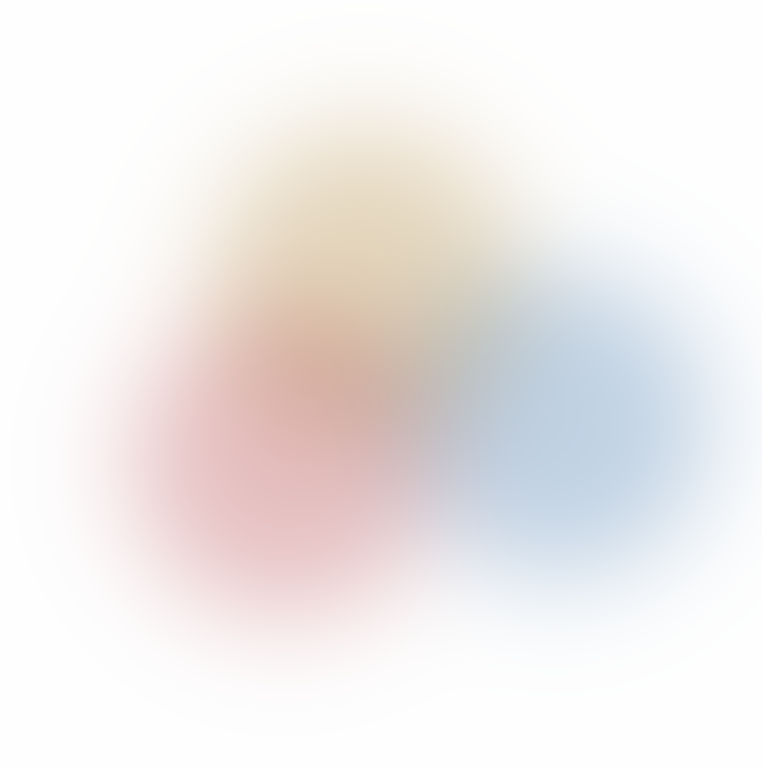
This background is drawn by a WebGL 1 fragment shader. Its source:

```glsl
precision highp float;

uniform vec2 u_resolution;

const vec3 PAPER = vec3(0.996);
const vec3 SAND = vec3(0.90, 0.845, 0.745);
const vec3 ROSE = vec3(0.905, 0.755, 0.76);
const vec3 SKY = vec3(0.755, 0.825, 0.895);

// Smooth approximation of the Gaussian cumulative curve
float gaussianEdge(float x) {
    float t = clamp(x, -4.0, 4.0);
    return 1.0 / (1.0 + exp(-t * (1.5976 + 0.0706 * t * t)));
}

// Coverage of a disc with a Gaussian-blurred rim
float blurredDisc(vec2 point, vec2 center, float radius, float blur) {
    return gaussianEdge((radius - distance(point, center)) / blur);
}

// Translucent ink that multiplies the colour beneath it
vec3 applyInk(vec3 base, vec3 ink, float coverage) {
    return base * mix(vec3(1.0), ink, coverage);
}

void main() {
    vec2 point = gl_FragCoord.xy / u_resolution.y;
    float radius = 0.188;
    float blur = 0.070;

    // Three overlapping glows
    float sand = blurredDisc(point, vec2(0.475, 0.637), radius, blur);
    float rose = blurredDisc(point, vec2(0.371, 0.398), radius, blur);
    float sky = blurredDisc(point, vec2(0.725, 0.447), radius, blur);

    vec3 color = applyInk(PAPER, SAND, sand);
    color = applyInk(color, ROSE, rose);
    color = applyInk(color, SKY, sky);

    gl_FragColor = vec4(color, 1.0);
}
```
